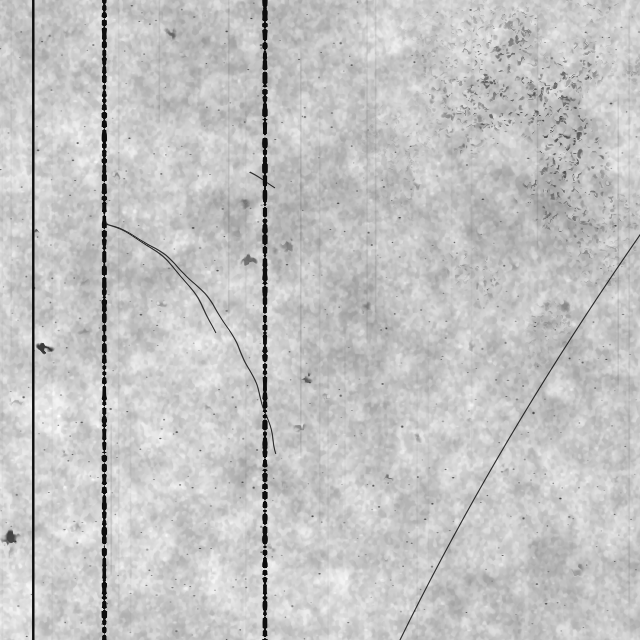
Reproduce this texture procedurally as a WebGL 2 fragment shader.

```glsl
#version 300 es
precision highp float;

uniform vec2 u_resolution;
out vec4 outColor;

vec3 hash3(vec2 p) {
  vec3 q = fract(p.xyx * vec3(0.1031, 0.1030, 0.0973));
  q += dot(q, q.yxz + 33.33);
  return fract((q.xxy + q.yzz) * q.zyx);
}

// Smooth cellular noise, centred on zero.
float mottle(vec2 p, float seed) {
  float total = 0.0, weights = 0.0;
  for (int j = -1; j <= 1; j++) {
    for (int i = -1; i <= 1; i++) {
      vec2 cell = floor(p) + vec2(i, j);
      vec3 rnd = hash3(cell + seed);
      vec2 d = cell + rnd.xy - p;
      float w = exp(-5.0 * dot(d, d));
      total += w * rnd.z;
      weights += w;
    }
  }
  return total / weights - 0.5;
}

// Scattered oval marks; size and blur are in canvas units.
float specks(vec2 p, float scale, float chance, float size, float blur, float seed) {
  float cover = 0.0;
  for (int j = -1; j <= 1; j++) {
    for (int i = -1; i <= 1; i++) {
      vec2 cell = floor(p * scale) + vec2(i, j);
      vec3 place = hash3(cell + seed);
      vec3 form = hash3(cell + seed + 17.3);
      vec2 d = (cell + place.xy) / scale - p;
      d.y *= mix(1.0, 1.8, form.y);
      float radius = size * mix(0.4, 1.0, form.x * form.x);
      float disc = 1.0 - smoothstep(radius - blur, radius + blur, length(d));
      cover = max(cover, step(place.z, chance) * mix(0.4, 1.0, form.z) * disc);
    }
  }
  return cover;
}

float segmentDistance(vec2 p, vec2 a, vec2 b) {
  vec2 ab = b - a;
  return length(p - a - ab * clamp(dot(p - a, ab) / dot(ab, ab), 0.0, 1.0));
}

float curveDistance(vec2 p, vec2 a, vec2 control, vec2 b) {
  float nearest = 1.0;
  vec2 last = a;
  for (int i = 1; i <= 20; i++) {
    float t = float(i) / 20.0;
    vec2 next = mix(mix(a, control, t), mix(control, b, t), t);
    nearest = min(nearest, segmentDistance(p, last, next));
    last = next;
  }
  return nearest;
}

float stroke(float dist, float halfWidth, float px) {
  return 1.0 - smoothstep(halfWidth - 0.6 * px, halfWidth + 0.6 * px, dist);
}

// Half width of an inked line that pinches at random gaps.
float brokenWidth(float y, float halfWidth, float seed) {
  float t = y * 75.0, width = 1.0;
  for (int i = -1; i <= 1; i++) {
    float cell = floor(t) + float(i);
    vec3 rnd = hash3(vec2(cell, seed));
    float pinch = smoothstep(0.03, 0.24, abs(cell + rnd.x - t));
    width = min(width, mix(rnd.y * 0.75, 1.0, pinch));
  }
  return halfWidth * width * (1.0 + 0.5 * mottle(vec2(t * 1.5, seed), 3.0));
}

// Faint upright scratches of random reach.
float streaks(vec2 p, float px) {
  float shade = 0.0;
  for (int i = 0; i < 24; i++) {
    vec3 rnd = hash3(vec2(float(i), 41.7));
    vec3 span = hash3(vec2(float(i), 83.1));
    float along = abs(p.y - span.x);
    float reach = 1.0 - smoothstep(0.9, 1.0, along / mix(0.12, 0.55, span.y));
    shade += reach * mix(0.02, 0.075, rnd.y * rnd.y) * stroke(abs(p.x - rnd.x), 0.0013, px);
  }
  return shade;
}

void main() {
  vec2 uv = gl_FragCoord.xy / u_resolution;
  float px = 1.0 / min(u_resolution.x, u_resolution.y);
  float medium = mottle(uv * 70.0, 5.0);
  float fine = mottle(uv * vec2(200.0, 170.0), 9.0);
  vec2 ragged = uv + 0.012 * vec2(medium, fine);

  // Paper tone and soft horizontal shading.
  float tone = mix(0.805, 0.765, smoothstep(0.2, 0.55, uv.y));
  tone += 0.025 * smoothstep(0.68, 0.75, uv.y);
  tone += 0.11 * mottle(uv * 6.0, 1.0) + 0.11 * mottle(uv * 26.0, 2.0);
  tone += 0.11 * medium + 0.11 * fine;
  float band = exp(-pow((uv.y - 0.69 + 0.02 * uv.x) / 0.012, 2.0));
  tone -= 0.035 * band * (1.0 - smoothstep(0.45, 0.75, uv.x));
  tone -= streaks(uv, px);

  // Pale flecks, dust and soft stains.
  tone += 0.07 * specks(uv, 45.0, 0.35, 0.004, 0.002, 11.0);
  tone *= 1.0 - 0.65 * specks(uv, 55.0, 0.2, 0.0018, max(px, 0.001), 23.0);
  tone *= 1.0 - 0.3 * specks(ragged, 16.0, 0.16, 0.009, 0.004, 31.0);
  tone *= 1.0 - 0.75 * specks(ragged, 5.0, 0.3, 0.011, 0.004, 57.0);

  // Clustered grit toward the upper right.
  float patchArea = exp(-dot((uv - vec2(0.83, 0.79)) * vec2(6.0, 4.0), (uv - vec2(0.83, 0.79)) * vec2(6.0, 4.0)));
  patchArea *= smoothstep(-0.05, 0.2, mottle(uv * 13.0, 7.0));
  tone *= 1.0 - 0.6 * patchArea * specks(ragged, 110.0, 0.6, 0.0045, 0.002, 67.0);
  tone -= 0.06 * patchArea;

  // Ruled lines, one solid and two broken.
  float ink = stroke(abs(uv.x - 0.052), 0.0019, px);
  ink = max(ink, stroke(abs(uv.x - 0.163), brokenWidth(uv.y, 0.0036, 2.0), px));
  ink = max(ink, stroke(abs(uv.x - 0.414), brokenWidth(uv.y, 0.0036, 6.0), px));

  // Hairs and a long slanted scratch.
  vec2 root = vec2(0.167, 0.651);
  vec2 wavy = uv + 0.0015 * sin(uv.yx * 90.0);
  float hair = curveDistance(wavy, root, vec2(0.365, 0.575), vec2(0.432, 0.293));
  hair = min(hair, curveDistance(wavy, root, vec2(0.29, 0.6), vec2(0.336, 0.479)));
  hair = min(hair, segmentDistance(wavy, vec2(0.391, 0.73), vec2(0.43, 0.708)));
  hair = min(hair, curveDistance(uv, vec2(1.0, 0.633), vec2(0.78, 0.316), vec2(0.625, 0.0)));
  ink = max(ink, 0.82 * stroke(hair, 0.0009, px));

  outColor = vec4(vec3(mix(tone, 0.05, ink)), 1.0);
}
```
